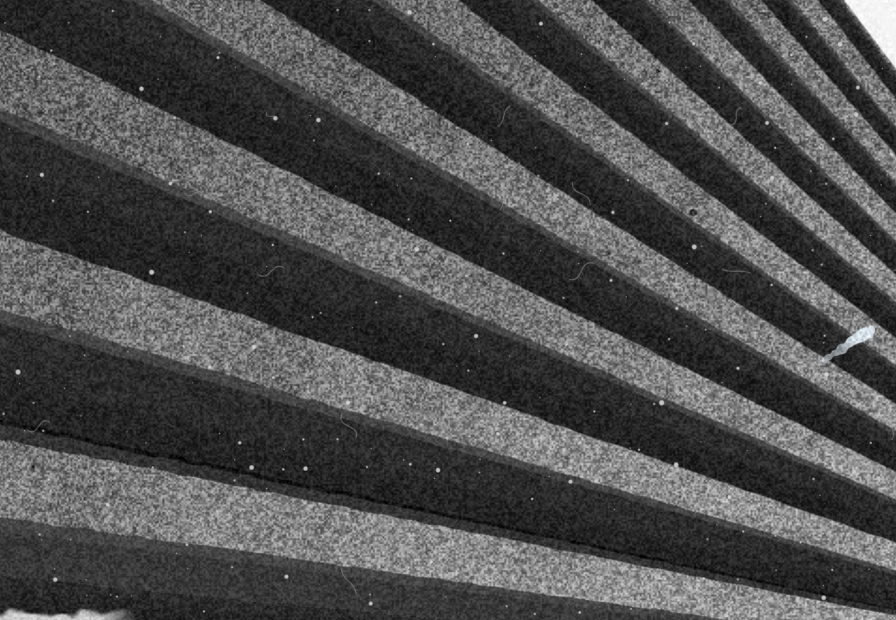
Give the GLSL for this pattern, as a Shadertoy shader.

```glsl
// Weathered concrete louvres in steep perspective, in grainy monochrome.
// Every edge is a ray from one vanishing point, so the ray slope is turned
// into a fin index and repeated with fract; grain, dust and hairs lie on top.

const vec2  VANISH      = vec2(2.226, -0.147); // in canvas heights
const float FIRST_SLOPE = 0.197;   // ray slope of the lowest fin's top edge
const float FIN_STEP    = 0.1535;  // slope gain per fin
const float STEP_LOSS   = 0.0025;  // quadratic narrowing of the steps
const float FIN_WIDTH   = 0.061;   // lit face, in slope units
const float BEVEL       = 0.065;   // lower chamfer, in fin units
const float SKY_INDEX   = 8.55;    // fins stop here
const float PANEL_WIDTH = 0.283;   // back wall panels
const float BACK_TONE   = 0.135;
const float SOFFIT_TONE = 0.17;
const float BEVEL_TONE  = 0.27;
const float FACE_TONE   = 0.40;
const float GRAIN_FREQ  = 330.0;

float hash(vec2 cell) {
    uvec2 k = uvec2(ivec2(floor(cell)) + 32768) * uvec2(1597334673u, 3812015801u);
    uint h = (k.x ^ k.y) * 1597334673u;
    h = (h ^ (h >> 15)) * 2246822519u;
    return float((h ^ (h >> 13)) >> 8) / 16777216.0;
}

float noise(vec2 p) {
    vec2 i = floor(p), f = fract(p);
    f = f * f * (3.0 - 2.0 * f);
    return mix(mix(hash(i), hash(i + vec2(1, 0)), f.x),
               mix(hash(i + vec2(0, 1)), hash(i + vec2(1, 1)), f.x), f.y);
}

// Coverage of the inside of a signed distance
float fill(float d, float aa) { return 1.0 - smoothstep(-aa, aa, d); }

// Coverage of a repeating strip of fin phase, from lo to hi
float strip(float index, float lo, float hi, float aa) {
    float d = abs(fract(index - 0.5 * (lo + hi) + 0.5) - 0.5);
    return fill(d - 0.5 * (hi - lo), aa);
}

// Scattered round specks, one candidate per grid cell
float specks(vec2 p, float freq, float chance, float size, float seed, float px) {
    vec2 cell = floor(p * freq) + seed;
    vec2 centre = 0.2 + 0.6 * vec2(hash(cell + 71.0), hash(cell + 139.0));
    float radius = size * mix(0.35, 1.0, pow(hash(cell + 211.0), 3.0));
    float d = length(fract(p * freq) - centre) / freq - radius;
    return fill(d, px) * step(hash(cell), chance);
}

// Curled hairs and scratches, one candidate per grid cell
float hairs(vec2 p, float freq, float chance, float px) {
    vec2 cell = floor(p * freq) + 500.0;
    float turn = 6.2832 * hash(cell + 17.0);
    vec2 q = (fract(p * freq) - 0.5) / freq;
    q = mat2(cos(turn), sin(turn), -sin(turn), cos(turn)) * q;
    float reach = mix(0.008, 0.028, hash(cell + 31.0));
    float bend = mix(0.001, 0.008, hash(cell + 47.0));
    float wave = q.x / reach * 2.6;
    float d = abs(q.y - bend * sin(wave)) / sqrt(1.0 + pow(bend / reach * 2.6 * cos(wave), 2.0));
    return fill(max(d - 0.0007, abs(q.x) - reach), px) * step(hash(cell), chance);
}

// Tapered bright chip stuck across one of the fins
float chip(vec2 p, float px) {
    vec2 tail = vec2(1.328, 0.419), axis = vec2(0.074, 0.046);
    float t = clamp(dot(p - tail, axis) / dot(axis, axis), 0.0, 1.0);
    float d = length(p - tail - axis * t) - mix(0.004, 0.010, t);
    float ragged = 0.006 * (noise(p * 130.0) - 0.5);
    return fill(d + ragged, px) * mix(0.6, 1.0, smoothstep(0.3, 0.75, t));
}

void mainImage(out vec4 fragColor, in vec2 fragCoord) {
    vec2 p = fragCoord / iResolution.y;
    float px = 1.0 / iResolution.y;

    // Fin index from the slope of the ray through this point
    float slope = (p.y - VANISH.y) / (VANISH.x - p.x);
    float root = sqrt(max(FIN_STEP * FIN_STEP - 4.0 * STEP_LOSS * (slope - FIRST_SLOPE), 1e-5));
    float index = (FIN_STEP - root) / (2.0 * STEP_LOSS);
    float aa = fwidth(index);
    index += 0.014 * (noise(p * 45.0) - 0.5);
    float width = FIN_WIDTH / root;
    float phase = fract(index);

    // Recess: panelled back wall, soffit, and a ledge in the lowest bays
    float panel = hash(vec2(floor((p.x + 0.07) / PANEL_WIDTH), floor(index) + 9.0));
    float tone = BACK_TONE + 0.02 * (panel - 0.5);
    tone = mix(tone, SOFFIT_TONE, smoothstep(0.24, 0.34, phase));
    float lowBay = fill(index - 0.9, 0.05);
    tone += lowBay * (0.06 * strip(index, 0.0, 0.07, aa) - 0.07 * strip(index, 0.07, 0.095, aa));
    tone += 0.05 * fill(index + 0.4, 0.05) * step(0.36, phase);

    // Lit face, brighter low and to the right, with stains and pits
    float bevel = strip(index, 1.0 - width - BEVEL * 0.6, 1.0 - width + BEVEL * 0.4, aa);
    float face = strip(index, 1.0 - width + BEVEL * 0.4, 1.0, aa);
    float light = FACE_TONE + 0.13 * (1.0 - p.y) + 0.07 * (p.x - 0.4);
    light += 0.07 * (noise(p * 9.0) - 0.5) + 0.06 * (noise(p * 38.0) - 0.5);
    light -= 0.26 * specks(p, 13.0, 0.15, 0.006, 300.0, px);
    tone = mix(tone, BEVEL_TONE, bevel);
    tone = mix(tone, light, face);

    // Open sky corner and the fogged strip at the lower left
    float sky = smoothstep(SKY_INDEX - aa, SKY_INDEX + aa, index);
    float fog = fill(p.y - 0.018 + 0.016 * noise(p * 60.0), 0.005) * fill(p.x - 0.19, 0.04);
    tone = mix(tone, 0.96, max(sky, 0.8 * fog));

    // Film grain, then dust and hairs
    float grain = noise(p * GRAIN_FREQ) + 0.5 * noise(p * GRAIN_FREQ * 0.53 + 40.0) - 0.75;
    tone += grain * mix(0.14, 0.36, face) * (1.0 - 0.8 * sky);
    float dust = max(specks(p, 19.0, 0.22, 0.0042, 0.0, px), 0.8 * specks(p, 41.0, 0.08, 0.002, 90.0, px));
    tone = mix(tone, 0.86, 0.85 * dust);
    tone = mix(tone, 0.62, 0.6 * hairs(p, 8.0, 0.22, px));

    vec3 color = mix(vec3(tone), vec3(0.83, 0.87, 0.90) + 0.2 * grain, chip(p, px));
    fragColor = vec4(clamp(color, 0.0, 1.0), 1.0);
}
```
